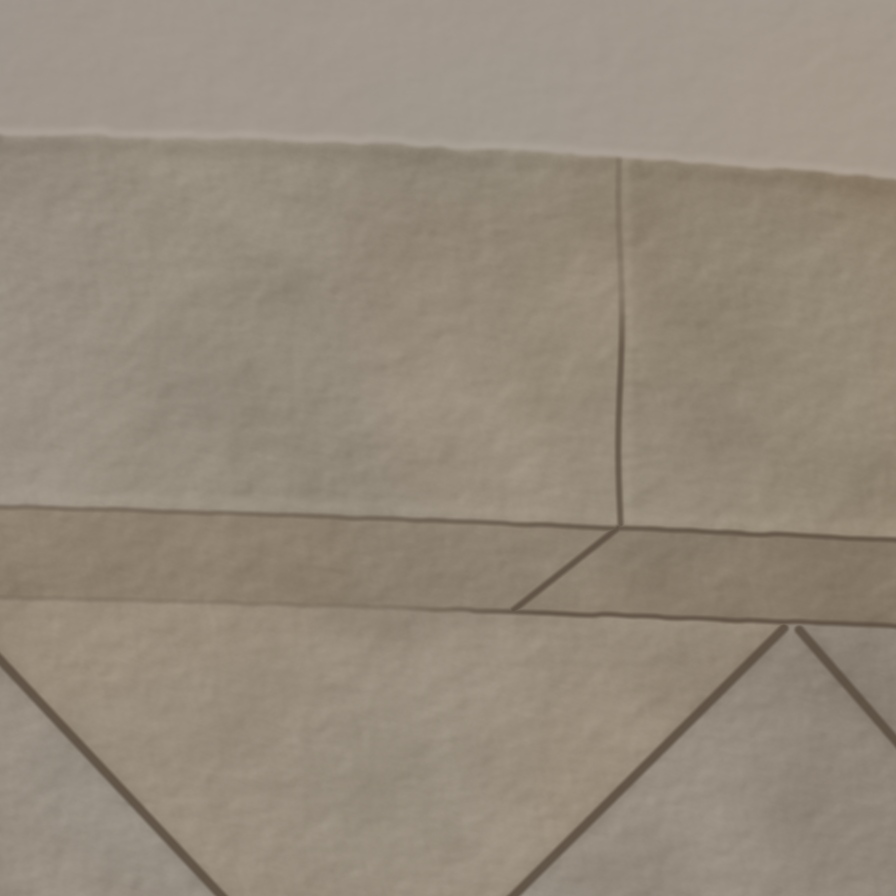
Write a three.js fragment shader that draws this texture.

```glsl
// Stone skirting between a plain wall and a floor of diagonal tiles.
// Gently bowed edges split the plane into bands; distance functions draw the
// joints, and soft cellular noise gives the stone its stains and fine relief.

#define WALL_COLOR vec3(0.632, 0.592, 0.550)
#define TILE_COLOR vec3(0.586, 0.545, 0.485)
#define LEDGE_COLOR vec3(0.545, 0.495, 0.430)
#define FLOOR_COLOR vec3(0.592, 0.545, 0.482)
#define GROUT_COLOR vec3(0.335, 0.285, 0.235)
#define STAIN_AMOUNT 0.085
#define RELIEF_AMOUNT 0.055
#define EDGE_BLUR 0.0035

varying vec2 vUv;

vec2 hash2(vec2 p) {
  vec3 q = fract(p.xyx * vec3(0.1031, 0.1030, 0.0973));
  q += dot(q, q.yzx + 33.33);
  return fract((q.xx + q.yz) * q.zy);
}

// Random cell values blended by closeness to each jittered cell centre.
float cellNoise(vec2 p) {
  vec2 cell = floor(p);
  float total = 0.0, weight = 0.0;
  for (int j = -1; j <= 1; j++) {
    for (int i = -1; i <= 1; i++) {
      vec2 id = cell + vec2(float(i), float(j));
      vec2 rnd = hash2(id);
      vec2 away = id + 0.2 + 0.6 * rnd - p;
      float w = exp(-4.0 * dot(away, away));
      total += w * hash2(id + 71.0).y;
      weight += w;
    }
  }
  return total / weight - 0.5;
}

float layeredNoise(vec2 p) {
  float sum = 0.0, amp = 0.55;
  for (int i = 0; i < 4; i++) {
    sum += amp * cellNoise(p);
    p = mat2(1.6, 1.2, -1.2, 1.6) * p + 17.3;
    amp *= 0.55;
  }
  return sum;
}

float bowedEdge(float x, vec3 k) {
  return k.x - x * (k.y + k.z * x);
}

float segmentDist(vec2 p, vec2 a, vec2 b) {
  vec2 pa = p - a, ba = b - a;
  return length(pa - ba * clamp(dot(pa, ba) / dot(ba, ba), 0.0, 1.0));
}

float stroke(float dist, float halfWidth) {
  return 1.0 - smoothstep(halfWidth - 0.002, halfWidth + EDGE_BLUR, abs(dist));
}

float glow(float dist, float radius) {
  return exp(-dist * dist / (radius * radius));
}

float above(float dist) {
  return smoothstep(-EDGE_BLUR, EDGE_BLUR, dist);
}

void main() {
  vec2 p = vUv;
  float wobble = 0.0022 * cellNoise(p * vec2(42.0, 18.0));
  float wallD = p.y - bowedEdge(p.x, vec3(0.850, 0.010, 0.039)) + 2.0 * wobble;
  float ledgeD = p.y - bowedEdge(p.x, vec3(0.435, 0.029, 0.009)) + wobble;
  float floorD = p.y - bowedEdge(p.x, vec3(0.333, 0.022, 0.010)) + wobble;
  float onWall = above(wallD);
  float onTile = above(ledgeD) * (1.0 - onWall);
  float onLedge = above(floorD) * (1.0 - above(ledgeD));
  float onFloor = 1.0 - above(floorD);
  float stone = 1.0 - onWall;

  // Base colours with the slow drift of light across each band
  float jointX = 0.692 + 0.002 * sin(p.y * 22.0);
  float rightTile = smoothstep(-0.004, 0.004, p.x - jointX);
  vec3 wall = WALL_COLOR + (p.x - 0.5) * vec3(0.016, 0.012, 0.002);
  vec3 tile = TILE_COLOR - 0.014 * rightTile
    + (0.45 - p.x) * vec3(-0.004, 0.012, 0.036)
    - 0.030 * smoothstep(0.62, 0.83, p.y) * smoothstep(0.2, 1.0, p.x);
  vec3 ledge = LEDGE_COLOR + 0.018 * glow(p.x - 0.48, 0.18)
    - 0.038 * smoothstep(0.62, 0.78, p.x);
  vec3 ground = FLOOR_COLOR - 0.022 * smoothstep(0.72, 1.0, p.x)
    + vec3(-0.010, 0.0, 0.018) * (above(0.264 - 1.069 * p.x - p.y)
    + above(0.992 * (p.x - 0.573) - p.y));
  vec3 color = wall * onWall + tile * onTile + ledge * onLedge + ground * onFloor;

  // Mottled stains, a faint tint and fine relief lit from one side
  float stain = layeredNoise(p * vec2(8.0, 10.0) + 3.0);
  float tint = cellNoise(p * 5.0 + 40.0);
  vec2 grain = p * vec2(46.0, 58.0);
  float relief = layeredNoise(grain) - layeredNoise(grain + vec2(0.28, -0.32));
  color += STAIN_AMOUNT * stain * mix(0.16, 1.0, stone);
  color += tint * vec3(0.012, -0.003, -0.010);
  color += RELIEF_AMOUNT * relief * mix(0.4, 1.0, stone);

  // Worn pale rim under the wall and pale lips beside the joints
  color += 0.040 * glow(wallD - 0.004, 0.006) * (1.0 - 0.4 * p.x);
  color -= 0.030 * glow(wallD + 0.012, 0.010);
  color += 0.022 * glow(ledgeD - 0.012, 0.009);
  color += 0.028 * glow(p.x - jointX - 0.009, 0.006) * onTile;

  // Joints: upright, mitre, ledge lines and floor diagonals
  float upright = stroke(p.x - jointX, 0.0025) * onTile
    * mix(0.25, 0.72, 1.0 - smoothstep(0.60, 0.68, p.y));
  float mitre = 0.78 * stroke(segmentDist(p, vec2(0.690, 0.411), vec2(0.573, 0.319)), 0.0027);
  float ledgeLine = stroke(ledgeD, 0.002) * mix(0.42, 0.72, smoothstep(0.2, 0.8, p.x));
  float floorLine = stroke(floorD, 0.002) * mix(0.18, 0.75, smoothstep(0.40, 0.62, p.x));
  float leftD = segmentDist(p, vec2(-0.02, 0.285), vec2(0.267, -0.021));
  float midD = segmentDist(p, vec2(0.875, 0.299), vec2(0.553, -0.020));
  float rightD = segmentDist(p, vec2(0.892, 0.297), vec2(1.02, 0.150));
  float floorD3 = min(leftD, min(midD, rightD));
  float diagonals = 0.80 * stroke(floorD3, 0.0042) * onFloor;
  float joint = max(max(upright, mitre), max(max(ledgeLine, floorLine), diagonals));
  color -= 0.030 * glow(floorD3, 0.012) * onFloor;
  color = mix(color, GROUT_COLOR, joint);

  gl_FragColor = vec4(color, 1.0);
}
```
